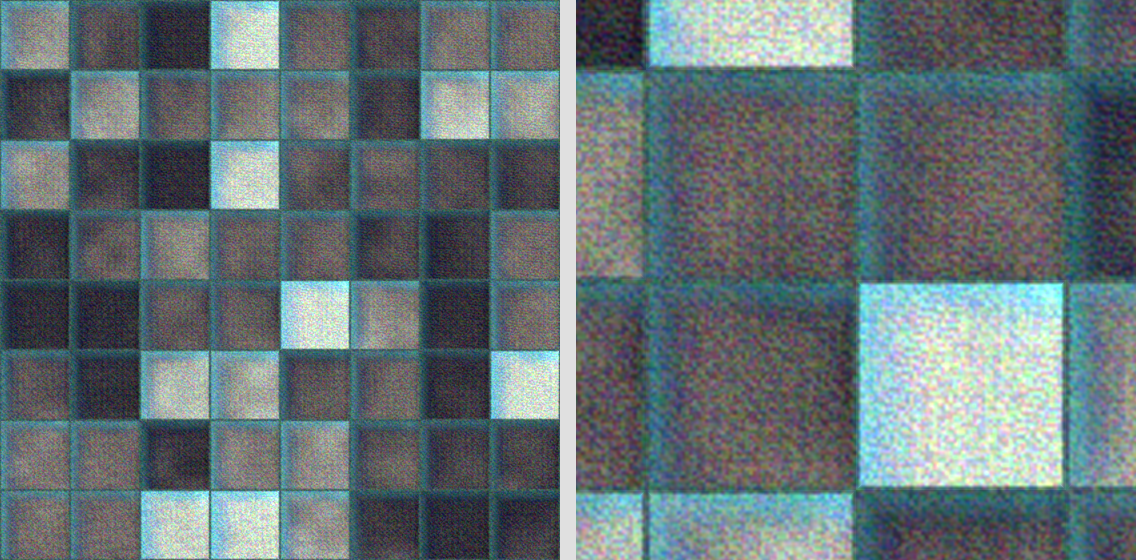
Left, the full canvas; right, a detail of the centre.
A Shadertoy shader for this pattern:

```glsl
const float TILES = 8.0;
const float GRAIN_CELLS = 420.0;
const float GROUT_HALF_WIDTH = 0.018;

const vec3 DARK_GLASS = vec3(0.19, 0.18, 0.22);
const vec3 MID_GLASS = vec3(0.45, 0.42, 0.41);
const vec3 LIGHT_GLASS = vec3(0.83, 0.89, 0.83);
const vec3 TEAL_RIM = vec3(0.30, 0.59, 0.61);
const vec3 BLUE_SHADE = vec3(0.70, 0.86, 1.04);
const vec3 GROUT = vec3(0.25, 0.37, 0.36);

float hash(vec2 p) {
    return fract(sin(dot(p, vec2(127.1, 311.7))) * 43758.5453);
}

float valueNoise(vec2 p) {
    vec2 cell = floor(p);
    vec2 f = fract(p);
    f = f * f * (3.0 - 2.0 * f);
    float low = mix(hash(cell), hash(cell + vec2(1.0, 0.0)), f.x);
    float high = mix(hash(cell + vec2(0.0, 1.0)), hash(cell + 1.0), f.x);
    return mix(low, high, f.y);
}

// Independent noise in each colour channel, centred on zero
vec3 colourGrain(vec2 p) {
    return vec3(valueNoise(p), valueNoise(p + 37.3), valueNoise(p + 91.7)) - 0.5;
}

// Three-step ramp from dark to pale glass
vec3 glassColour(float level) {
    vec3 lower = mix(DARK_GLASS, MID_GLASS, smoothstep(0.0, 0.45, level));
    return mix(lower, LIGHT_GLASS, smoothstep(0.4, 1.0, level));
}

// Fine woven ripple running along both axes
float weave(vec2 q) {
    vec2 wave = cos(q * 6.28318 * 10.0);
    return 0.5 * (wave.x + wave.y) + 0.5 * wave.x * wave.y;
}

vec3 shadeTile(vec2 q, vec2 id, vec3 grain) {
    float level = pow(hash(id + 3.7), 1.45);
    float cloud = valueNoise(q * 3.0 + id * 17.0) - 0.5;
    float slope = (q.x - 0.5) * (hash(id + 8.1) - 0.35)
                + (0.5 - q.y) * (hash(id + 5.9) - 0.25);
    vec3 colour = glassColour(clamp(level + 0.16 * cloud + 0.22 * slope, 0.0, 1.0));

    // Cool shadow inside the left and upper sides
    float inset = min(q.x, 1.15 * (1.0 - q.y) + 0.06);
    float shadow = 1.0 - smoothstep(0.08, 0.38, inset + 0.12 * cloud);
    colour *= mix(vec3(1.0), BLUE_SHADE, shadow);

    // Speckled teal rim, strongest at the left and top
    float ragged = 0.07 * grain.g + 0.05 * cloud;
    float left = 1.0 - smoothstep(0.02, 0.17, q.x + ragged);
    float top = 1.0 - smoothstep(0.02, 0.18, 1.0 - q.y + ragged);
    vec3 rim = TEAL_RIM * (0.62 + 0.9 * level);
    colour = mix(colour, rim, 0.75 * max(left, 0.85 * top));

    // Darker right side and a faint pale glow in one corner
    colour *= 1.0 - 0.22 * (1.0 - level) * smoothstep(0.85, 1.0, q.x);
    float glow = 1.0 - smoothstep(0.0, 0.4, length(q - vec2(1.0, 1.0)));
    colour += vec3(0.08, 0.18, 0.16) * glow * level;

    // Warm woven flecks in the body
    float body = smoothstep(0.1, 0.35, inset);
    colour += vec3(0.028, 0.008, 0.012) * weave(q) * body;
    return colour;
}

void mainImage(out vec4 fragColor, in vec2 fragCoord) {
    vec2 uv = fragCoord / iResolution.xy;
    vec2 grid = uv * TILES;
    vec2 q = fract(grid);
    vec3 grain = colourGrain(uv * GRAIN_CELLS);
    vec3 colour = shadeTile(q, floor(grid), grain);

    // Narrow grout centred on each tile boundary
    vec2 toEdge = min(q, 1.0 - q);
    float edge = min(toEdge.x, toEdge.y);
    float blur = max(TILES / iResolution.y, 0.012);
    float grout = 1.0 - smoothstep(GROUT_HALF_WIDTH - blur, GROUT_HALF_WIDTH + blur, edge);
    colour = mix(colour, GROUT, 0.85 * grout);

    // Coloured grain over fine diagonal threads
    float brightness = dot(colour, vec3(0.333));
    float threads = sin((uv.x + uv.y) * 6.28318 * 128.0);
    colour += grain * (0.18 + 0.22 * brightness) + 0.018 * threads;
    fragColor = vec4(clamp(colour, 0.0, 1.0), 1.0);
}
```
